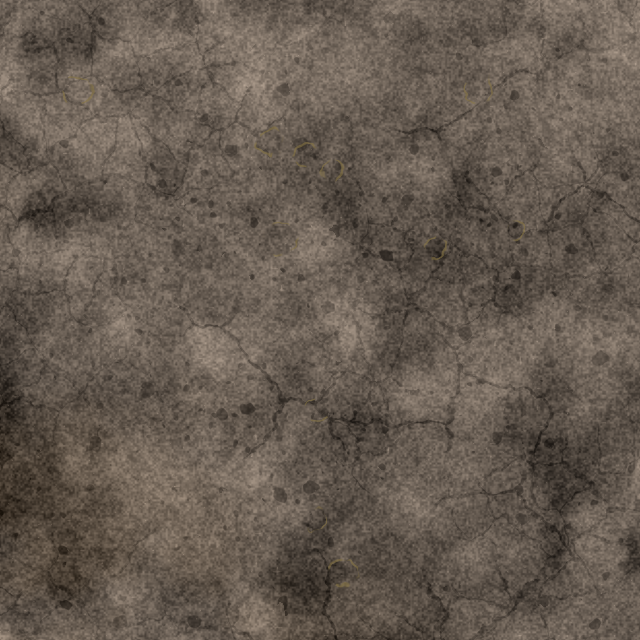
Reproduce this texture procedurally as a Shadertoy shader.

```glsl
#define BASE_TONE 0.416
#define CLOUD_CONTRAST 0.27
#define MOTTLE_CONTRAST 0.33
#define GRAIN_CONTRAST 0.15
#define STAIN_DEPTH 0.085
#define CRACK_DEPTH 0.11
#define SPOT_DEPTH 0.15
#define RING_COUNT 11
#define LICHEN vec3(0.53, 0.46, 0.27)
#define STONE_TINT vec3(1.0, 0.915, 0.835)

float hash(vec2 p) {
    vec3 q = fract(vec3(p.xyx) * 0.1031);
    q += dot(q, q.yzx + 33.33);
    return fract((q.x + q.y) * q.z);
}

vec2 hash2(vec2 p) {
    return vec2(hash(p), hash(p + 71.7));
}

float noise(vec2 p) {
    vec2 cell = floor(p), f = fract(p);
    f = f * f * (3.0 - 2.0 * f);
    return mix(mix(hash(cell), hash(cell + vec2(1, 0)), f.x),
               mix(hash(cell + vec2(0, 1)), hash(cell + vec2(1, 1)), f.x), f.y);
}

float fbm(vec2 p) {
    float sum = 0.0, weight = 0.516;
    for (int i = 0; i < 5; i++) {
        sum += weight * noise(p);
        p = mat2(1.6, 1.2, -1.2, 1.6) * p + 17.3;
        weight *= 0.5;
    }
    return sum;
}

// Distance to the border between the two nearest cell points
float cellBorder(vec2 p) {
    vec2 cell = floor(p), first = vec2(9.0), second = vec2(9.0);
    for (int y = -1; y <= 1; y++)
    for (int x = -1; x <= 1; x++) {
        vec2 id = cell + vec2(x, y);
        vec2 d = id + hash2(id) - p;
        if (dot(d, d) < dot(first, first)) { second = first; first = d; }
        else if (dot(d, d) < dot(second, second)) second = d;
    }
    return dot(0.5 * (first + second), normalize(second - first));
}

// Thin broken cracks; width is in canvas units
float cracks(vec2 p, float scale, float width) {
    float d = cellBorder(p * scale) / scale;
    float broken = smoothstep(0.48, 0.64, fbm(p * 5.0 + scale));
    return broken * (1.0 - smoothstep(width * 0.3, width, d));
}

// One irregular pit in some cells of a grid
float spots(vec2 p, float scale, float density) {
    vec2 q = p * scale, id = floor(q);
    vec2 center = 0.3 + 0.4 * hash2(id + 5.0);
    float radius = mix(0.07, 0.27, pow(hash(id + 31.0), 2.0));
    float d = (length(fract(q) - center) - radius) / scale;
    float strength = mix(0.45, 1.0, hash(id + 57.0));
    return strength * step(hash(id + 13.0), density) * (1.0 - smoothstep(-0.0015, 0.0015, d));
}

// Scattered lichen rings: x is the broken rim, y the dark inside
vec2 lichenRings(vec2 p) {
    vec2 rings = vec2(0.0);
    for (int i = 0; i < RING_COUNT; i++) {
        vec2 id = vec2(i, 3 * i + 2);
        vec2 center = 0.1 + 0.8 * hash2(id);
        float radius = mix(0.011, 0.026, hash(id + 9.0));
        float d = length(p - center) - radius;
        float broken = smoothstep(0.42, 0.62, noise(p * 60.0 + id));
        rings.x = max(rings.x, broken * (1.0 - smoothstep(0.0006, 0.0026, abs(d))));
        rings.y = max(rings.y, (1.0 - smoothstep(-0.004, 0.003, d)) * hash(id + 21.0));
    }
    return rings;
}

void mainImage(out vec4 fragColor, in vec2 fragCoord) {
    vec2 uv = fragCoord / iResolution.xy;
    vec2 wobble = vec2(fbm(uv * 22.0), fbm(uv * 22.0 + 40.0)) - 0.5;
    vec2 fine = vec2(noise(uv * 130.0), noise(uv * 130.0 + 60.0)) - 0.5;
    vec2 rough = uv + 0.045 * wobble + 0.004 * fine;

    // Clouded stone, lighter toward the upper right
    float cloud = fbm(uv * 3.2 + 4.0);
    float mottle = fbm(rough * 15.0 + 8.0);
    float tone = BASE_TONE + CLOUD_CONTRAST * (cloud - 0.5) + MOTTLE_CONTRAST * (mottle - 0.5);
    tone += 0.035 * (uv.x * 0.6 + uv.y - 0.8);

    // Ragged dark stains and pale worn patches
    float stain = smoothstep(0.57, 0.69, fbm(rough * 8.0 + 23.0));
    float worn = smoothstep(0.56, 0.7, fbm(rough * 10.0 + 51.0));
    tone += 0.035 * worn - STAIN_DEPTH * stain;

    // Cracks and pits, denser around the middle
    float crack = max(cracks(rough, 6.0, 0.0042), 0.65 * cracks(rough + 3.0, 14.0, 0.0032));
    float middle = 1.0 - smoothstep(0.15, 0.6, length(uv - vec2(0.5, 0.52)));
    float density = (0.12 + 0.4 * middle) * smoothstep(0.3, 0.6, fbm(uv * 6.0 + 90.0));
    vec2 pitted = uv + 0.012 * wobble + 0.005 * fine;
    float pit = max(spots(pitted, 24.0, density), spots(pitted + 0.37, 52.0, density));
    tone -= max(CRACK_DEPTH * crack, SPOT_DEPTH * pit);

    // Sandy grain and sparse bright flecks
    float grain = noise(uv * 330.0) + 0.7 * noise(uv * 170.0 + 11.0) - 0.85;
    tone += GRAIN_CONTRAST * grain * (1.0 - 0.5 * pit);
    tone += 0.1 * smoothstep(0.93, 1.0, noise(uv * 150.0 + 77.0));

    vec2 rings = lichenRings(uv + 0.02 * wobble + 0.005 * fine);
    tone = max(tone - 0.07 * rings.y, 0.11);

    // Warm grey with brown earth low on the left
    vec3 color = tone * STONE_TINT - vec3(0.0, 0.008, 0.015);
    float earth = smoothstep(0.42, 0.65, fbm(uv * 4.0 + 33.0)) * smoothstep(0.9, 0.1, uv.x + uv.y);
    color -= earth * vec3(0.015, 0.025, 0.04);
    color = mix(color, LICHEN, 0.6 * rings.x);
    fragColor = vec4(color, 1.0);
}
```
